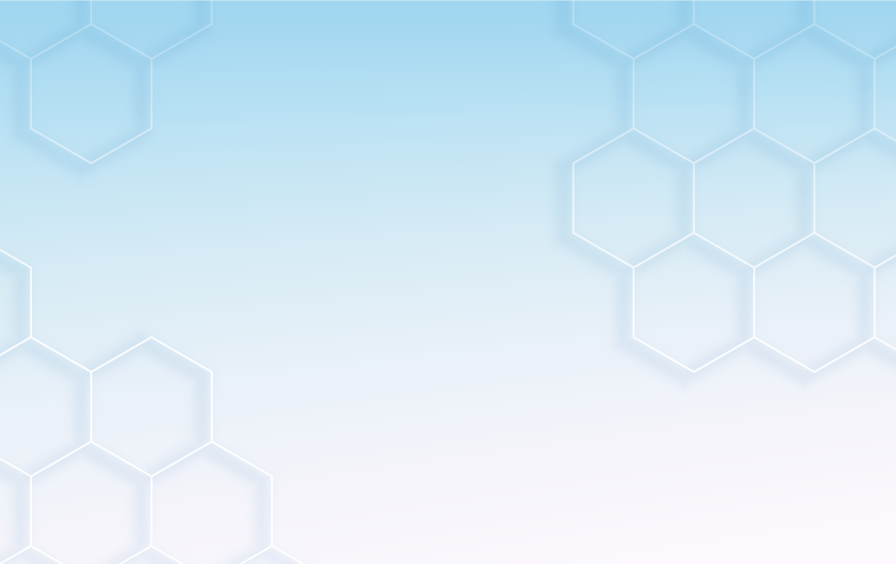
Write a Shadertoy shader that draws this background.

```glsl
// Pale blue to white gradient with clusters of embossed hexagon outlines.

// Lengths are in canvas heights, measured from the top left corner.
const float HEX_WIDTH = 0.2137;
const float ROW_STEP = HEX_WIDTH * 0.8660254;
const vec2 HEX_ANCHOR = vec2(0.1618, 0.166);
const float LINE_HALF_WIDTH = 0.0017;
const float LINE_ALPHA_TOP = 0.24;
const float LINE_ALPHA_BOTTOM = 0.95;
const vec2 SHADOW_SHIFT = vec2(0.018, -0.009);
const float SHADOW_SOFTNESS = 0.018;
const vec3 SHADOW_TINT = vec3(0.935, 0.96, 0.978);
const float GRADIENT_TILT = 0.28;
const vec3 SKY = vec3(0.622, 0.837, 0.940);
const vec3 LIGHT_SKY = vec3(0.725, 0.882, 0.954);
const vec3 MIST = vec3(0.842, 0.922, 0.961);
const vec3 HAZE = vec3(0.914, 0.944, 0.975);
const vec3 PEARL = vec3(0.962, 0.959, 0.982);
const vec3 BLUSH = vec3(0.990, 0.974, 0.997);

// Blend through the colours from top to bottom, tilted more lower down.
vec3 backdrop(vec2 uv) {
    float t = uv.y * (1.0 + GRADIENT_TILT * (uv.x - 0.5));
    vec3 color = mix(SKY, LIGHT_SKY, smoothstep(-0.03, 0.23, t));
    color = mix(color, MIST, clamp((t - 0.18) / 0.24, 0.0, 1.0));
    color = mix(color, HAZE, clamp((t - 0.42) / 0.21, 0.0, 1.0));
    color = mix(color, PEARL, clamp((t - 0.63) / 0.21, 0.0, 1.0));
    return mix(color, BLUSH, clamp((t - 0.84) / 0.24, 0.0, 1.0));
}

// Which cells belong to the three clusters.
bool isCellDrawn(float column, float row) {
    bool right = column >= 5.0 && row <= 2.0;
    bool topLeft = (row == 0.0 && column == 0.0) || (row < 0.0 && column <= 1.0);
    bool bottomLeft = row >= 3.0 && column <= floor((row - 1.0) * 0.5);
    bool leftEdge = row == 2.0 && column < 0.0;
    return right || topLeft || bottomLeft || leftEdge;
}

// Signed distance to a hexagon with a vertex at the top.
float hexDistance(vec2 q) {
    q = abs(q);
    return max(q.x, dot(q, vec2(0.5, 0.8660254))) - 0.5 * HEX_WIDTH;
}

// Distance to the closest drawn outline among the neighbouring cells.
float outlineDistance(vec2 p) {
    vec2 local = p - HEX_ANCHOR;
    float nearRow = floor(local.y / ROW_STEP + 0.5);
    float closest = 1.0;
    for (int j = -1; j <= 1; j++) {
        float row = nearRow + float(j);
        float stagger = 0.5 * mod(row, 2.0);
        float nearColumn = floor(local.x / HEX_WIDTH + stagger + 0.5);
        for (int i = -1; i <= 1; i++) {
            float column = nearColumn + float(i);
            if (isCellDrawn(column, row)) {
                vec2 center = vec2((column - stagger) * HEX_WIDTH, row * ROW_STEP);
                closest = min(closest, abs(hexDistance(local - center)));
            }
        }
    }
    return closest;
}

void mainImage(out vec4 fragColor, in vec2 fragCoord) {
    vec2 uv = fragCoord / iResolution.xy;
    uv.y = 1.0 - uv.y;
    vec2 p = vec2(uv.x * iResolution.x / iResolution.y, uv.y);
    float blur = 0.75 / iResolution.y;
    vec3 color = backdrop(uv);

    // Soft shade to the lower left of each line
    float shade = outlineDistance(p + SHADOW_SHIFT) / SHADOW_SOFTNESS;
    color *= mix(vec3(1.0), SHADOW_TINT, exp(-shade * shade));

    // White outlines, brighter toward the bottom
    float line = 1.0 - smoothstep(LINE_HALF_WIDTH - blur, LINE_HALF_WIDTH + blur, outlineDistance(p));
    float alpha = mix(LINE_ALPHA_TOP, LINE_ALPHA_BOTTOM, smoothstep(0.0, 0.7, uv.y));
    color = mix(color, vec3(1.0), line * alpha);

    // Thin pale rim along the top
    color = mix(color, vec3(1.0), 0.4 * (1.0 - smoothstep(0.0, 0.003, uv.y)));
    fragColor = vec4(color, 1.0);
}
```
